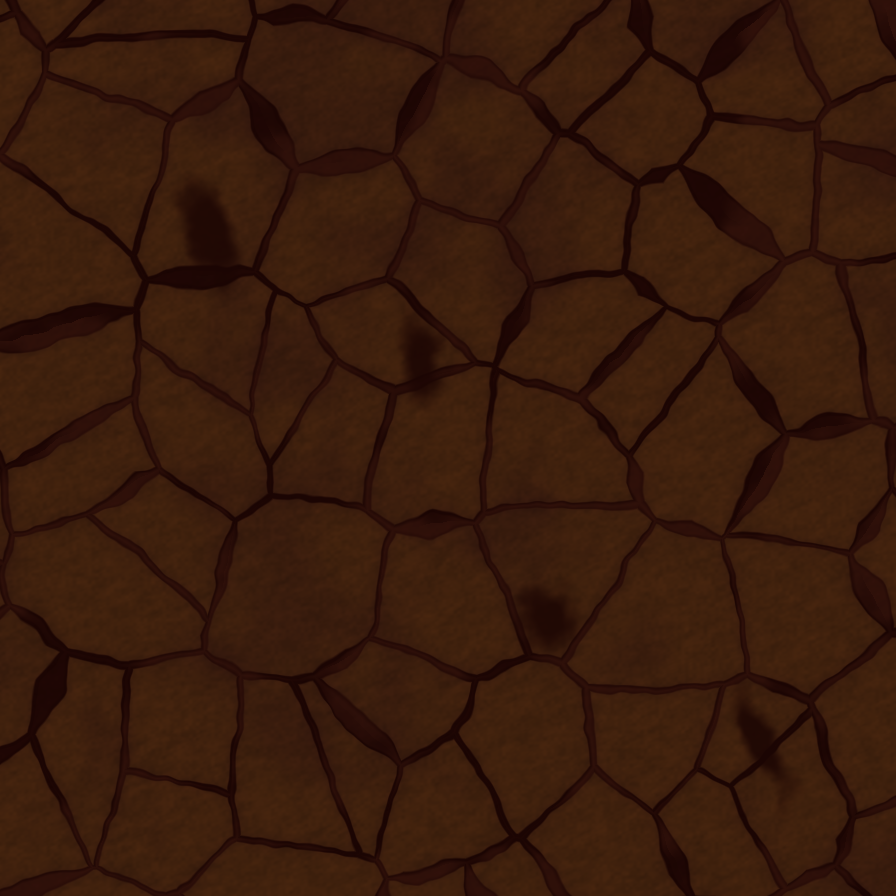
This texture is drawn by a Shadertoy shader. Its source:

```glsl
// Dark brown cracked hide: irregular plates split by reddish, black-rimmed fissures.
#define CELLS 7.4          // plates across the canvas height
#define THIN_CRACK 0.0042  // half width of an ordinary fissure
#define WIDE_CRACK 0.0125  // extra half width of the widest fissures
#define WOBBLE 0.0085      // raggedness of the fissure lines
#define SOFTNESS 0.0012    // blur of the fissure edges
#define GRAIN 0.11         // strength of the fine surface grain
#define STAINS 4           // number of burnt patches
#define PLATE_COLOR vec3(0.252, 0.130, 0.051)
#define DULL_COLOR vec3(0.205, 0.095, 0.050)
#define FLOOR_COLOR vec3(0.180, 0.062, 0.036)
#define BURNT_COLOR vec3(0.105, 0.018, 0.010)

vec2 hash2(vec2 p) {
    vec3 q = fract(p.xyx * vec3(0.1031, 0.1030, 0.0973));
    q += dot(q, q.yzx + 33.33);
    return fract((q.xx + q.yz) * q.zy);
}

// Smooth two-channel value noise
vec2 noise2(vec2 p) {
    vec2 i = floor(p), f = fract(p);
    f = f * f * (3.0 - 2.0 * f);
    vec2 low = mix(hash2(i), hash2(i + vec2(1, 0)), f.x);
    vec2 high = mix(hash2(i + vec2(0, 1)), hash2(i + vec2(1, 1)), f.x);
    return mix(low, high, f.y);
}

vec2 layers(vec2 p) {
    return 0.55 * noise2(p) + 0.3 * noise2(p * 2.1 + 17.0) + 0.15 * noise2(p * 4.3 + 41.0);
}

vec2 seed(vec2 cell) {
    return 0.02 + 0.96 * hash2(cell + 57.0);
}

// x: nearest border, y: second nearest border, z: random per border, w: facing
vec4 plateBorders(vec2 p) {
    p *= CELLS;
    vec2 base = floor(p), f = fract(p), home = vec2(0), toHome = vec2(0);
    float best = 100.0;
    for (int y = -2; y <= 2; y++)
    for (int x = -2; x <= 2; x++) {
        vec2 cell = vec2(x, y);
        vec2 r = cell + seed(base + cell) - f;
        if (dot(r, r) < best) { best = dot(r, r); home = cell; toHome = r; }
    }
    vec4 border = vec4(100, 100, 0, 0);
    for (int y = -2; y <= 2; y++)
    for (int x = -2; x <= 2; x++) {
        if (x == 0 && y == 0) continue;
        vec2 cell = home + vec2(x, y);
        vec2 r = cell + seed(base + cell) - f;
        vec2 normal = normalize(r - toHome);
        float d = dot(0.5 * (r + toHome), normal);
        if (d < border.x) {
            float id = hash2(2.0 * base + home + cell + 131.0).x;
            border = vec4(d, border.x, id, dot(normal, vec2(0.8, -0.6)));
        } else border.y = min(border.y, d);
    }
    return border / vec4(CELLS, CELLS, 1, 1);
}

// Soft, ragged, mostly upright burnt patches
float burntPatches(vec2 p) {
    float burn = 0.0;
    vec2 ragged = (layers(p * 24.0) - 0.5) * 0.035;
    for (int i = 0; i < STAINS; i++) {
        vec2 random = hash2(vec2(i, 9.0) + 3.0);
        vec2 center = fract(vec2(0.47, 0.60) + float(i) * vec2(0.382, 0.570));
        vec2 q = p + ragged - center;
        q.x += q.y * mix(0.15, 0.5, random.x);
        float r = length(q / vec2(mix(0.018, 0.034, random.y), mix(0.045, 0.085, random.x)));
        burn = max(burn, smoothstep(1.15, 0.35, r));
    }
    return burn;
}

void mainImage(out vec4 fragColor, in vec2 fragCoord) {
    vec2 p = fragCoord / iResolution.y;
    float blur = max(SOFTNESS, 0.7 / iResolution.y);

    // Fissure shape: bends, ragged rims, widest halfway between junctions
    vec2 bend = (noise2(p * 26.0) - 0.5) * WOBBLE + (noise2(p * 75.0 + 7.0) - 0.5) * WOBBLE * 0.4;
    vec4 border = plateBorders(p + bend);
    vec2 patchy = layers(p * 9.0 + 5.0);
    float open = smoothstep(0.55, 1.0, border.z) * smoothstep(0.0, 0.05, border.y);
    float halfWidth = THIN_CRACK * mix(0.55, 1.4, patchy.x) + WIDE_CRACK * open;
    float depth = halfWidth - border.x;
    float crack = smoothstep(-blur, blur, depth);

    // Plate surface: cloudy tone, slanted grain, dim margins
    vec2 slanted = mat2(0.9, -0.44, 0.44, 0.9) * p;
    float grain = layers(slanted * vec2(55.0, 130.0)).x + 0.5 * noise2(p * 240.0).y - 0.75;
    float cloud = smoothstep(0.52, 0.78, layers(p * 7.0 + 23.0).y);
    float margin = exp(min(depth, 0.0) / 0.007);
    vec3 color = mix(PLATE_COLOR, DULL_COLOR, clamp(0.65 * cloud + 0.5 * margin, 0.0, 1.0));
    color *= 1.0 + GRAIN * 2.0 * grain;

    // Fissure floor: reddish middle, dark rims, some stretches wholly burnt
    float rim = smoothstep(0.0045, 0.0005, depth) * (0.65 + 0.35 * border.w);
    float shadow = smoothstep(0.42, 0.66, patchy.y + 0.14 * border.w * open);
    vec3 floorColor = mix(FLOOR_COLOR, BURNT_COLOR, clamp(rim * 0.75 + shadow * 0.85, 0.0, 1.0));
    floorColor *= 1.0 + GRAIN * grain;
    color = mix(color, floorColor, crack);

    color = mix(color, BURNT_COLOR, 0.85 * burntPatches(p));
    fragColor = vec4(color, 1.0);
}
```
